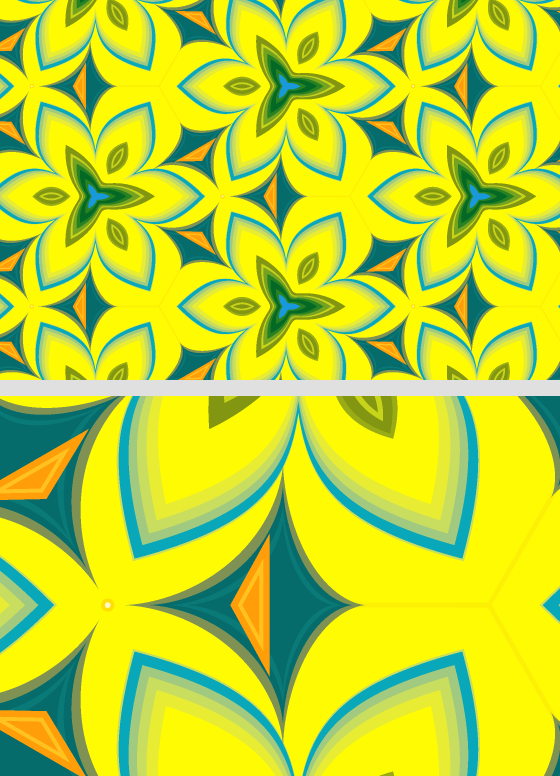
Top, the full canvas; bottom, a detail of the centre.
This pattern is drawn by a Shadertoy shader. Its source:

```glsl
// Kaleidoscopic six-petalled yellow flowers on a triangular lattice, with teal diamonds between them.

const float PI = 3.14159265;
const float PERIOD = 0.5795;               // flower spacing, in canvas heights
const vec2 FLOWER_POS = vec2(0.753, 0.773);// centre of one flower, in canvas heights
const float CELL = 300.0;                  // flower spacing, in design units
const float NOTCH = 60.0;                  // where neighbouring petals part
const float PETAL_RISE = 20.4;             // petal outline steepness
const float PETAL_BEND = 3.0;              // petal outline sharpness at the notch
const int SAMPLES = 3;                     // antialiasing grid per axis

const vec3 YELLOW = vec3(1.0, 0.985, 0.01);
const vec3 WARM   = vec3(0.99, 0.94, 0.02);
const vec3 PALE   = vec3(0.91, 0.93, 0.20);
const vec3 LIGHT  = vec3(0.79, 0.87, 0.37);
const vec3 SAGE   = vec3(0.63, 0.79, 0.50);
const vec3 CYAN   = vec3(0.03, 0.66, 0.73);
const vec3 MOSS   = vec3(0.50, 0.57, 0.33);
const vec3 TEAL   = vec3(0.02, 0.42, 0.42);
const vec3 SEA    = vec3(0.04, 0.48, 0.47);
const vec3 ORANGE = vec3(1.0, 0.62, 0.03);
const vec3 AMBER  = vec3(1.0, 0.76, 0.12);
const vec3 OLIVE  = vec3(0.51, 0.59, 0.07);
const vec3 LIME   = vec3(0.78, 0.83, 0.10);
const vec3 LEAF   = vec3(0.46, 0.64, 0.13);
const vec3 GREEN  = vec3(0.16, 0.51, 0.13);
const vec3 FOREST = vec3(0.02, 0.41, 0.15);
const vec3 BLUE   = vec3(0.09, 0.60, 0.86);

// Offset from the nearest point of the triangular lattice.
vec2 latticeFold(vec2 p) {
    vec2 size = vec2(sqrt(3.0), 1.0) * CELL;
    vec2 a = mod(p + 0.5 * size, size) - 0.5 * size;
    vec2 b = mod(p, size) - 0.5 * size;
    return dot(a, a) < dot(b, b) ? a : b;
}

// Halo and rim; d is negative inside the petal.
vec3 petalColor(float d) {
    if (d > 3.6) return YELLOW;
    if (d > 2.6) return LIGHT;
    if (d > -2.6) return CYAN;
    if (d > -7.0) return SAGE;
    if (d > -12.0) return LIGHT;
    if (d > -18.0) return PALE;
    return YELLOW;
}

// Three-armed centre; g runs from 0 in the middle to 1 on the rim.
vec3 starColor(float g) {
    if (g < 0.24) return BLUE;
    if (g < 0.34) return GREEN;
    if (g < 0.52) return FOREST;
    if (g < 0.63) return GREEN;
    if (g < 0.76) return LEAF;
    if (g < 0.83) return LIME;
    return OLIVE;
}

// Small leaf on every other petal; g is 1 on the rim.
vec3 leafColor(float g) {
    if (g < 0.22) return OLIVE;
    if (g < 0.42) return LIME;
    if (g < 0.80) return OLIVE;
    return mix(OLIVE, LIME, 0.35);
}

// Concave diamond with a banded orange core; e is the distance to the cell edge.
vec3 diamondColor(float g, float t, float e) {
    float core = max(t + 13.0, dot(vec2(t + 31.0, e), vec2(-0.876, 0.482)));
    if (core < -4.8) return ORANGE;
    if (core < -3.0) return AMBER;
    if (core < 0.0) return ORANGE;
    if (g > 0.97) return MOSS;
    return g > 0.80 && g < 0.88 ? SEA : TEAL;
}

vec3 pattern(vec2 p) {
    // Threefold mirror fold: angle 0 is a star arm, PI/3 is a leaf.
    vec2 q = latticeFold(p);
    float r = length(q);
    float sector = PI / 3.0;
    float a = abs(mod(atan(q.y, q.x) + sector, 2.0 * sector) - sector);

    // Axes along and across the line between two petals.
    float h = r * cos(a - 0.5 * sector);
    float t = r * sin(a - 0.5 * sector);
    float e = 0.5 * CELL - h;

    vec3 col = petalColor(h - NOTCH - PETAL_RISE * log(1.0 + abs(t) / PETAL_BEND));

    // Faint seam and bright point at the cell corners.
    if (e < 1.1 && t > 25.0) col = WARM;
    float corner = length(vec2(e, t + 0.5 * CELL / sqrt(3.0)));
    if (corner < 3.0) col = mix(YELLOW, ORANGE, 0.3);
    if (corner < 1.3) col = vec3(1.0, 0.97, 0.8);

    // Diamond, longer on the star arm side.
    float side = t + 7.0;
    vec2 reach = vec2(side < 0.0 ? 65.0 : 34.0, 58.0);
    vec2 arms = pow(abs(vec2(side, e)) / reach, vec2(0.6));
    float diamond = arms.x + arms.y;
    if (diamond < 1.07) col = diamondColor(diamond, t, e);

    // Leaf.
    vec2 l = r * vec2(cos(a - sector), sin(sector - a));
    float along = (l.x - 60.0) / 26.0;
    float leaf = l.y / 13.0 + along * along;
    if (leaf < 1.0) col = leafColor(leaf);

    // Star.
    float star = r / (22.0 + 59.0 * pow(max(1.0 - a / sector, 0.0), 2.1));
    return star < 1.0 ? starColor(star) : col;
}

void mainImage(out vec4 fragColor, in vec2 fragCoord) {
    vec3 sum = vec3(0.0);
    for (int i = 0; i < SAMPLES * SAMPLES; i++) {
        vec2 jitter = (vec2(i % SAMPLES, i / SAMPLES) + 0.5) / float(SAMPLES) - 0.5;
        vec2 uv = (fragCoord + jitter) / iResolution.y;
        sum += pattern((uv - FLOWER_POS) / PERIOD * CELL);
    }
    fragColor = vec4(sum / float(SAMPLES * SAMPLES), 1.0);
}
```
